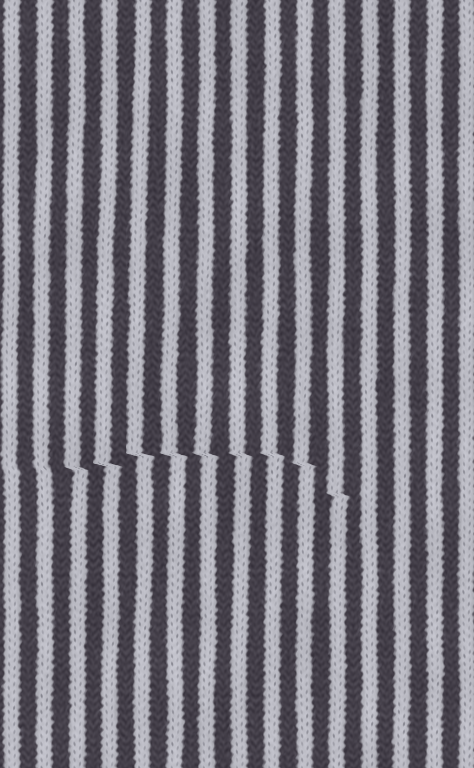
Give the GLSL for this texture, as a Shadertoy shader.

```glsl
// Knitted cloth with narrow vertical pale and charcoal stripes, jogged along a crooked seam.

vec2 hashGradient(vec2 cell) {
    float n = fract(sin(dot(cell, vec2(127.1, 311.7))) * 43758.5);
    return vec2(cos(n * 6.2832), sin(n * 6.2832));
}

float gradientNoise(vec2 p) {
    vec2 i = floor(p), f = fract(p);
    vec2 u = f * f * f * (f * (f * 6.0 - 15.0) + 10.0);
    vec2 e = vec2(1.0, 0.0);
    float a = dot(hashGradient(i), f);
    float b = dot(hashGradient(i + e.xy), f - e.xy);
    float c = dot(hashGradient(i + e.yx), f - e.yx);
    float d = dot(hashGradient(i + 1.0), f - 1.0);
    return mix(mix(a, b, u.x), mix(c, d, u.x), u.y);
}

// Sideways drift of one stripe: it leans left above the seam and jumps back below it
float stripeShift(float id, float y) {
    float seam = 0.408 - 0.018 * smoothstep(4.0, 2.5, id) - 0.013 * pow(max(id - 8.0, 0.0), 2.0);
    float above = smoothstep(-0.003, 0.003, y - seam);
    float jogged = smoothstep(1.0, 2.0, id) * smoothstep(11.0, 10.0, id);
    float lean = 0.07 + 0.14 * exp(-pow((id - 3.5) / 2.0, 2.0));
    lean *= smoothstep(12.0, 9.0, id) * smoothstep(0.95, 0.43, y);
    float rebound = 0.07 * jogged * smoothstep(0.1, 0.38, y);
    float barb = 0.05 * jogged * exp(-abs(y - seam) * 90.0);
    float wander = 0.07 * gradientNoise(vec2(id * 7.37, y * 7.0));
    return mix(rebound + barb, -lean - barb, above) + wander;
}

void mainImage(out vec4 fragColor, in vec2 fragCoord) {
    vec2 uv = fragCoord / iResolution.xy;
    float s = uv.x * 14.58 - 0.369;   // pale stripes are centred on whole numbers
    float row = uv.y * 96.0;          // one unit per knitted row
    float id = round(s);
    float d = s - id - stripeShift(id, uv.y);

    // Ragged stripe edge: scalloped stitches, loose fibres and uneven width
    float side = sign(d);
    float scallop = 0.022 * cos(6.2832 * (row + 0.25 * side));
    float fibres = gradientNoise(vec2(s * 6.0 + row * 0.4, row * 1.3 - s * 7.0));
    float ragged = gradientNoise(vec2(id * 5.3 + side * 2.7, row * 0.45));
    float edge = abs(d) - 0.24 - scallop - 0.045 * fibres - 0.045 * ragged;
    float pale = smoothstep(0.055, -0.055, edge);

    // Pale yarn: two staggered columns of small slanted holes
    vec2 stitch = vec2(d * 6.0, row);
    float column = floor(stitch.x);
    stitch.y += 0.5 * mod(column, 2.0);
    vec2 f = fract(stitch) - 0.5;
    f.x += f.y * (mod(column, 2.0) - 0.5) * 0.5;
    float hole = smoothstep(0.42, 0.08, length(f * vec2(1.35, 1.0)));
    hole *= smoothstep(0.22, 0.14, abs(d));
    hole *= 0.65 + 0.6 * gradientNoise(vec2(column * 3.1 + id * 9.7, row * 0.6));

    // Dark yarn: faint chevrons
    float wale = abs(fract(s * 3.0) - 0.5) * 2.0;
    float chevron = sin(6.2832 * (row - wale * 0.7));

    float grain = gradientNoise(vec2(s * 9.0, row * 1.6));
    float cloud = gradientNoise(uv * vec2(7.0, 11.0) + 4.0);
    vec3 paleYarn = vec3(0.745, 0.745, 0.78) * (1.0 + 0.06 * grain + 0.05 * cloud);
    paleYarn *= 1.0 - 0.09 * smoothstep(0.1, 0.24, abs(d));
    paleYarn = mix(paleYarn, vec3(0.44, 0.44, 0.48), clamp(hole, 0.0, 1.0) * 0.75);
    vec3 darkYarn = vec3(0.262, 0.243, 0.283) + 0.022 * chevron + 0.06 * grain + 0.02 * cloud;

    // Pale lint caught on the dark stripes, thickest beside the edges
    float hair = gradientNoise(vec2(s * 4.0 + row * 0.5, row * 0.9 - s * 6.0) + 17.0);
    float lint = smoothstep(0.15, 0.55, hair) * exp(-max(edge, 0.0) * 9.0);
    darkYarn = mix(darkYarn, vec3(0.5, 0.49, 0.54), 0.45 * lint);

    fragColor = vec4(mix(darkYarn, paleYarn, pale), 1.0);
}
```
